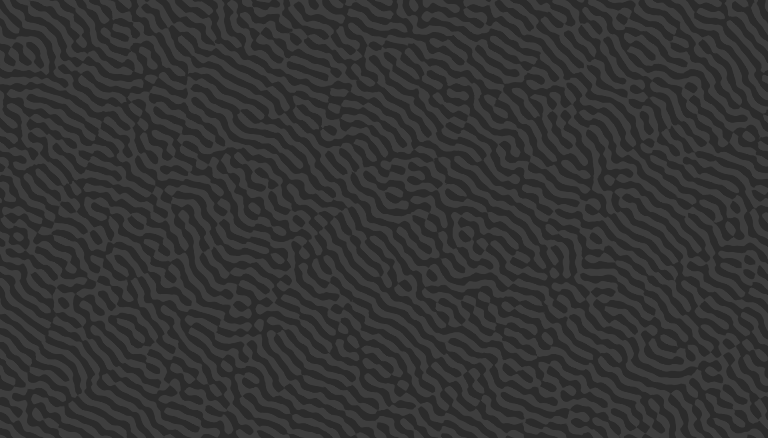
Reproduce this pattern procedurally as a WebGL 2 fragment shader.

```glsl
#version 300 es
precision highp float;

uniform vec2 u_resolution;
out vec4 outColor;

const vec3 DARK = vec3(0.168);
const vec3 LIGHT = vec3(0.243);

const float PERIOD = 0.0295;      // stripe spacing, in canvas heights
const float NORMAL_ANGLE = 0.92;  // main direction across the stripes
const float SPREAD = 1.0;         // largest turn away from that direction
const float CENTRE_BIAS = 0.5;    // share of waves packed near the main direction
const float PERIOD_JITTER = 0.18;
const float BIAS = 0.03;          // raises the share of the dark colour
const float CLIP = 0.4;           // smaller values clip the waves harder
const float EDGE = 0.7;           // half width of the smoothed edge, in pixels

const int WAVES = 36;
const int RING = 10;              // samples on each ring
const int TAPS = 2 * RING + 1;
const float INNER_RADIUS = 0.58;  // ring radii, in stripe periods
const float OUTER_RADIUS = 1.1;
const float CENTRE_WEIGHT = 0.8;
const float INNER_WEIGHT = -1.7;
const float OUTER_WEIGHT = 0.8;
const float TAU = 6.28319;

float hash(float n) {
    n = fract(n * 0.1031);
    n *= n + 33.33;
    n *= n + n;
    return fract(n);
}

// Tap 0 is the centre; the rest lie on an inner and an outer ring.
vec2 tapOffset(int tap) {
    if (tap == 0) return vec2(0.0);
    bool inner = tap <= RING;
    float turn = (float(tap) + (inner ? 0.0 : 0.5)) / float(RING) * TAU;
    return (inner ? INNER_RADIUS : OUTER_RADIUS) * vec2(cos(turn), sin(turn));
}

float tapWeight(int tap) {
    if (tap == 0) return CENTRE_WEIGHT;
    return (tap <= RING ? INNER_WEIGHT : OUTER_WEIGHT) / float(RING);
}

// Wave vector number i, in radians per stripe period.
vec2 waveVector(float i) {
    float t = 2.0 * (i + hash(i + 17.3)) / float(WAVES) - 1.0;
    float angle = NORMAL_ANGLE + SPREAD * t * mix(1.0, t * t, CENTRE_BIAS);
    float frequency = 1.0 + PERIOD_JITTER * (hash(i + 71.9) - 0.5);
    return TAU * frequency * vec2(cos(angle), sin(angle));
}

// Random waves, clipped and band filtered once to even out the stripe widths.
float labyrinth(vec2 p) {
    vec2 offsets[TAPS];
    float sums[TAPS];
    for (int tap = 0; tap < TAPS; tap++) {
        offsets[tap] = tapOffset(tap);
        sums[tap] = 0.0;
    }
    for (int i = 0; i < WAVES; i++) {
        vec2 wave = waveVector(float(i));
        float phase = dot(wave, p) + TAU * hash(float(i) + 133.7);
        for (int tap = 0; tap < TAPS; tap++) {
            sums[tap] += cos(phase + dot(wave, offsets[tap]));
        }
    }
    float amplitude = sqrt(2.0 / float(WAVES));
    float result = 0.0;
    for (int tap = 0; tap < TAPS; tap++) {
        float v = sums[tap] * amplitude;
        result += tapWeight(tap) * v * inversesqrt(v * v + CLIP);
    }
    return result;
}

void main() {
    vec2 p = gl_FragCoord.xy / u_resolution.y;
    float value = labyrinth(p / PERIOD) - BIAS;

    // Signed distance to the stripe edge, in pixels
    float slope = length(vec2(dFdx(value), dFdy(value)));
    float edgeDistance = value / max(slope, 0.0001);

    float stripe = smoothstep(-EDGE, EDGE, edgeDistance);
    outColor = vec4(mix(DARK, LIGHT, stripe), 1.0);
}
```
